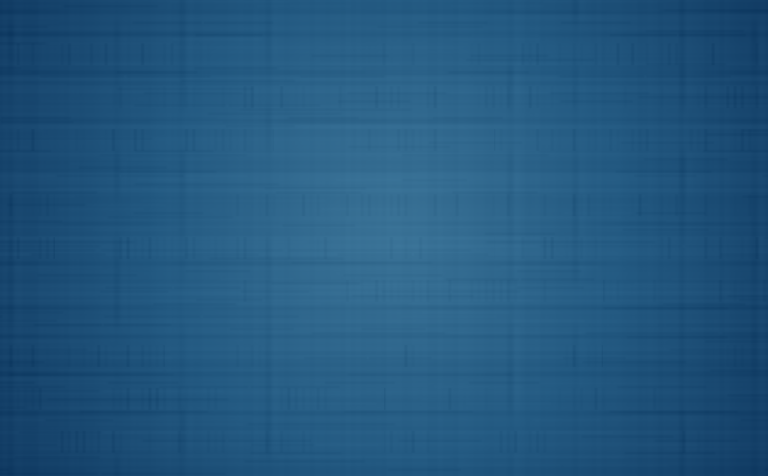
Write a Shadertoy shader that draws this background.

```glsl
// Blue woven backdrop: a soft central glow crossed by faint threads, bands and short ticks.
#define GLOW_CENTER vec2(0.505, 0.525)
#define CENTER_BLUE vec3(0.235, 0.457, 0.597)
#define MIDDLE_BLUE vec3(0.137, 0.350, 0.507)
#define EDGE_BLUE   vec3(0.068, 0.235, 0.393)
#define TILE_HEIGHT 0.317
#define ROW_PITCH   0.090
#define THREAD_GAIN 0.011
#define TICK_GAIN   0.022
#define BAND_GAIN   0.024

// Band centers, measured from the top and from the left
const float ROWS[10] = float[10](0.025, 0.071, 0.152, 0.255, 0.470,
                                0.553, 0.645, 0.705, 0.785, 0.868);
const float COLUMNS[8] = float[8](0.014, 0.152, 0.238, 0.349, 0.664, 0.749, 0.889, 0.982);

float hash(vec2 p) {
    vec3 q = fract(vec3(p.xyx) * 0.1031);
    q += dot(q, q.yzx + 33.33);
    return fract((q.x + q.y) * q.z);
}

// Smooth random thread brightness along one axis, from -1 to 1
float threads(float x, float seed) {
    float cell = floor(x);
    float blend = smoothstep(0.25, 0.75, fract(x));
    return 2.0 * mix(hash(vec2(cell, seed)), hash(vec2(cell + 1.0, seed)), blend) - 1.0;
}

// Soft-edged stripe of the given half width
float stripe(float x, float halfWidth, float soft) {
    return 1.0 - smoothstep(halfWidth - soft, halfWidth + soft, abs(x));
}

// Dark core with a thin light rim on one side
float band(float x, float halfWidth, float soft) {
    return 0.45 * stripe(x - 2.6 * halfWidth, halfWidth, soft) - stripe(x, halfWidth, soft);
}

// Short vertical ticks in three rows of every tile
float ticks(vec2 p, float soft) {
    float tile = floor((p.y - 0.09) / TILE_HEIGHT);
    float local = p.y - 0.09 - tile * TILE_HEIGHT;
    float row = floor(local / ROW_PITCH);
    float inRow = stripe(local - row * ROW_PITCH - 0.024, 0.023, soft) * step(row, 2.5);
    float id = row + 3.0 * tile + 40.0;
    float cell = floor(p.x * 105.0);
    float block = step(0.35, hash(vec2(floor(p.x * 14.0), id)));
    float strength = pow(hash(vec2(cell, id + 17.0)), 3.0);
    float line = stripe((fract(p.x * 105.0) - 0.5) / 105.0, 0.002, soft);
    return inRow * (0.12 - block * strength * line);
}

// Horizontal dashes of varied length
float dashes(vec2 p, float soft) {
    float row = floor(p.y * 115.0);
    float lengthScale = mix(4.0, 12.0, hash(vec2(row, 5.0)));
    float along = p.x * lengthScale + hash(vec2(row, 9.0));
    float pick = hash(vec2(floor(along), row + 61.0));
    float line = stripe((fract(p.y * 115.0) - 0.5) / 115.0, 0.0028, soft);
    float ends = smoothstep(0.0, 0.03, fract(along)) * smoothstep(1.0, 0.97, fract(along));
    return line * ends * (step(0.88, pick) * 0.4 - step(pick, 0.16));
}

void mainImage(out vec4 fragColor, in vec2 fragCoord) {
    vec2 uv = fragCoord / iResolution.xy;
    vec2 p = vec2(uv.x, 1.0 - uv.y);
    float soft = max(0.0012, 0.75 / iResolution.y);

    // Radial glow
    vec2 offset = (uv - GLOW_CENTER) * vec2(iResolution.x / iResolution.y, 1.0);
    float radius = sqrt(dot(offset, offset) + 0.004);
    vec3 color = mix(CENTER_BLUE, MIDDLE_BLUE, clamp(radius / 0.5, 0.0, 1.0));
    color = mix(color, EDGE_BLUE, clamp((radius - 0.5) / 0.45, 0.0, 1.0));

    // Fine weave
    float shade = THREAD_GAIN * (0.7 * threads(p.y * 120.0, 3.0) + 0.35 * threads(p.x * 150.0, 8.0));
    shade += 0.006 * threads(p.y * 26.0, 21.0);
    shade += TICK_GAIN * ticks(p, soft) + 0.5 * TICK_GAIN * dashes(p, soft);

    // Long bands, fading in and out along their length
    for (int i = 0; i < 10; i++) {
        float fade = 0.65 + 0.35 * threads(p.x * 7.0, float(i) + 31.0);
        shade += BAND_GAIN * 0.8 * fade * band(p.y - ROWS[i], 0.0045, 2.0 * soft);
    }
    for (int i = 0; i < 8; i++) {
        float fade = 0.55 + 0.45 * threads(p.y * 11.0, float(i) + 53.0);
        shade += BAND_GAIN * 0.75 * fade * band(p.x - COLUMNS[i], 0.0038, 2.0 * soft);
    }

    fragColor = vec4(color + shade * vec3(0.85, 1.0, 1.0), 1.0);
}
```
